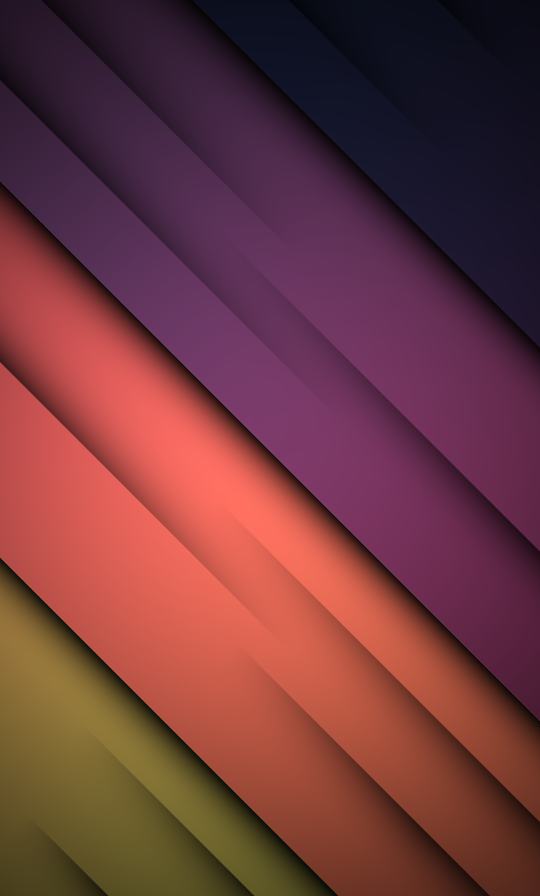
Give the GLSL for this background, as a Shadertoy shader.

```glsl
// Diagonal overlapping paper sheets in navy, plum, coral and olive, lit from the centre.

// Each fold: position across the sheets, then the places along the fold
// where its shadow vanishes and where it is full.
const vec3 FOLDS[9] = vec3[9](
    vec3(-0.488, 0.66, 0.46), vec3(-0.322, 0.68, 0.30),
    vec3(-0.046, 0.62, 0.04), vec3( 0.013, 0.50, 1.20),
    vec3( 0.089, 0.85, 0.09), vec3( 0.315, 0.80, 1.48),
    vec3( 0.404, 1.05, 0.38), vec3( 0.453, 0.98, 1.40),
    vec3( 0.716, 0.90, 1.26));
const vec3 SMALL_FOLD = vec3(0.879, 0.94, 1.12);

// Soft one-sided shadow: 1 at the casting edge, 0 beyond its width.
float edgeShadow(float dist, float width, float aa) {
    float falloff = 1.0 - clamp(dist / width, 0.0, 1.0);
    return smoothstep(-aa, aa, dist) * falloff * falloff * falloff;
}

// Light left after a fold whose shadow fades along its length.
float foldLight(vec3 fold, float across, float along, float aa) {
    float side = sign(fold.z - fold.y);
    float strength = clamp((along - fold.y) / (fold.z - fold.y), 0.0, 1.0);
    float dist = (across - fold.x) * side;
    return 1.0 - 0.72 * strength * edgeShadow(dist, 0.115, aa);
}

// Lay the next sheet beneath an edge and darken it with the shadow above.
vec3 layBelow(vec3 above, vec3 sheet, float dist, float aa) {
    vec3 shaded = sheet * (1.0 - 0.92 * edgeShadow(dist, 0.105, aa));
    return mix(above, shaded, smoothstep(-aa, aa, dist));
}

void mainImage(out vec4 fragColor, in vec2 fragCoord) {
    vec2 p = fragCoord / iResolution.y;
    float aa = 1.0 / iResolution.y;
    vec2 centre = vec2(0.5 * iResolution.x / iResolution.y, 0.5);

    // Diagonal axes: across the sheets and along them, from the top left.
    float across = 1.0 - p.y - p.x;
    float along = 1.0 - p.y + p.x;
    float tint = smoothstep(0.1, 1.5, along);

    // Sheet colours drift along their length.
    vec3 navy  = mix(vec3(0.10, 0.14, 0.28), vec3(0.21, 0.11, 0.23), tint);
    vec3 plum  = mix(vec3(0.44, 0.26, 0.46), vec3(0.54, 0.20, 0.37), tint);
    vec3 coral = mix(vec3(1.00, 0.39, 0.42), vec3(1.04, 0.50, 0.36), tint);
    vec3 olive = mix(vec3(1.00, 0.66, 0.38), vec3(0.88, 0.84, 0.36), tint);

    // Main sheets, top to bottom.
    vec3 color = navy;
    color = layBelow(color, plum, across + 0.215, aa);
    color = layBelow(color, coral, across - 0.202, aa);
    color = layBelow(color, olive, across - 0.622, aa);

    // Fading folds inside the sheets.
    for (int i = 0; i < 9; i++) {
        color *= foldLight(FOLDS[i], across, along, aa);
    }
    color *= foldLight(SMALL_FOLD, across, along, aa);

    // Central light with a smooth vignette.
    vec2 offset = (p - centre) / 0.53;
    color *= exp(-dot(offset, offset));

    fragColor = vec4(clamp(color, 0.0, 1.0), 1.0);
}
```
